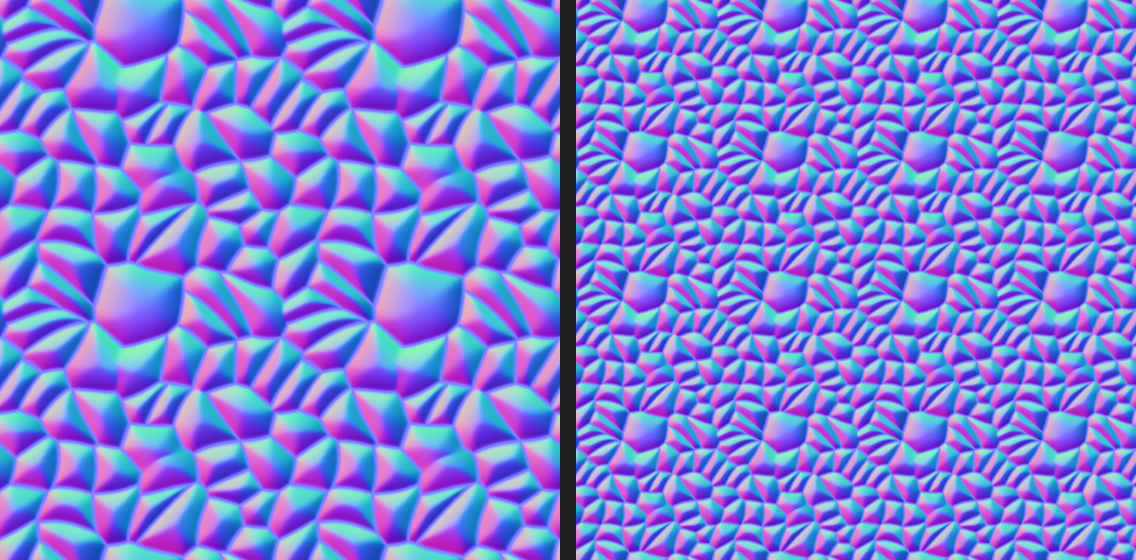
Left: one tile. Right: repeated 2 by 2.
A WebGL 2 fragment shader for this texture map:

```glsl
#version 300 es
precision highp float;
precision highp int;

uniform vec2 u_resolution;
out vec4 fragColor;

// Layout, lengths in grid cells
const float TILES = 2.0;            // pattern repeats across the canvas
const float GRID = 7.0;             // seed cells per repeat
const uint GROUPS = 12u;            // neighbours sharing a group fuse into one stone
const vec2 BOULDER = vec2(3.0, 6.0);// middle cell of the one large stone
const float BOULDER_PULL = 0.9;     // how far its seeds gather inward
const float WARP = 0.18;            // bending of the outlines
const float WARP_WAVES = 2.0;       // whole bends per repeat

// Relief
const float STEEPNESS = 2.4;        // slope at the stone rims
const float FALLOFF = 0.36;         // distance over which a rim flattens
const float GROOVE = 0.13;          // softness of the joints
const float ROUNDING = 0.075;       // softness of ridges inside a stone
const float NOTCH_SHARPNESS = 2.0;  // crispness of concave creases

const float TAU = 6.28319;
const int REACH = 3;
const int SIDE = 2 * REACH + 1;
const int COUNT = SIDE * SIDE;

uint scramble(uint x) {
    x = x * 747796405u + 2891336453u;
    x = ((x >> ((x >> 28) + 4u)) ^ x) * 277803737u;
    return (x >> 22) ^ x;
}

float unitFloat(uint x) {
    return float(x >> 8) / 16777216.0;
}

// Wrapped seed of a grid cell: xy = position inside the cell, z = group
vec3 stoneSeed(vec2 cell) {
    vec2 wrapped = mod(cell, GRID);
    uint h = scramble(uint(wrapped.x) + uint(wrapped.y) * uint(GRID) + 71u);
    uint h2 = scramble(h);
    vec2 place = vec2(unitFloat(h), unitFloat(h2));
    float group = float((scramble(h2) >> 8) % GROUPS);

    vec2 fromBoulder = mod(wrapped - BOULDER + 0.5 * GRID, GRID) - 0.5 * GRID;
    if (max(abs(fromBoulder.x), abs(fromBoulder.y)) < 1.5) {
        place -= BOULDER_PULL * (fromBoulder + place - 0.5);
        group = float(GROUPS);
    }
    return vec3(place, group);
}

// Uphill slope of the stone surface at a point in grid units
vec2 stoneSlope(vec2 point) {
    vec2 cell = floor(point);
    vec2 local = point - cell;
    vec3 seeds[COUNT];  // xy = offset from the point, z = group

    // Gather seeds and find the stone that owns this point
    float nearest = 1e3;
    float ownGroup = 0.0;
    for (int i = 0; i < COUNT; i++) {
        vec2 offset = vec2(i % SIDE - REACH, i / SIDE - REACH);
        vec3 seed = stoneSeed(cell + offset);
        seed.xy += offset - local;
        seeds[i] = seed;
        float dist = length(seed.xy);
        if (dist < nearest) {
            nearest = dist;
            ownGroup = seed.z;
        }
    }

    // Union of the group's cells, each a minimum of edge distances,
    // kept both exact (for the joints) and smooth (for the relief)
    float exactDepth = 0.0;
    float unionSum = 0.0;
    vec2 uphill = vec2(0.0);
    for (int i = 0; i < COUNT; i++) {
        if (seeds[i].z != ownGroup) continue;
        vec2 own = seeds[i].xy;
        float closestEdge = 1e3;
        float edgeSum = 1e-12;
        vec2 inward = vec2(0.0);
        for (int j = 0; j < COUNT; j++) {
            if (seeds[j].z == ownGroup) continue;
            vec2 other = seeds[j].xy;
            float span = max(length(own - other), 1e-4);
            float edge = 0.5 * (dot(other, other) - dot(own, own)) / span;
            float weight = exp(-max(edge, -1.5) / ROUNDING);
            closestEdge = min(closestEdge, edge);
            edgeSum += weight;
            inward += weight * (own - other) / span;
        }
        exactDepth = max(exactDepth, closestEdge);
        float share = pow(edgeSum, -NOTCH_SHARPNESS);
        unionSum += share;
        uphill += share * inward / edgeSum;
    }
    uphill /= unionSum;
    float depth = max(ROUNDING / NOTCH_SHARPNESS * log(unionSum), 0.0);

    // Steep rims, flat tops and soft flat joints
    float joint = smoothstep(0.0, GROOVE, exactDepth);
    return uphill * STEEPNESS * joint * exp(-depth / FALLOFF);
}

void main() {
    vec2 uv = gl_FragCoord.xy / u_resolution;
    vec2 point = uv * TILES * GRID;
    point += WARP * sin(TAU * WARP_WAVES * TILES * uv.yx + vec2(0.6, 2.1));
    vec2 slope = stoneSlope(point);

    // Encode the normal with its red axis flipped
    vec3 normal = normalize(vec3(slope.x, -slope.y, 1.0));
    fragColor = vec4(0.5 + 0.5 * normal, 1.0);
}
```
